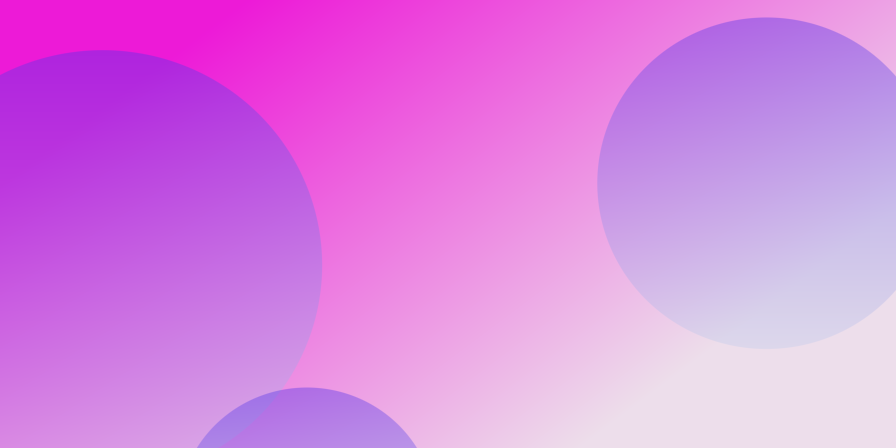
A WebGL 2 fragment shader for this background:

```glsl
#version 300 es
precision highp float;
// Draws a soft diagonal gradient from magenta to pale pink, with three
// translucent discs laid over it. Each disc is a slightly wide ellipse
// with its own vertical gradient. Lengths are in canvas heights.

uniform vec2 u_resolution;
out vec4 fragColor;

// Diagonal backdrop
const vec3 MAGENTA = vec3(0.93, 0.10, 0.845);
const vec3 PALE_PINK = vec3(0.93, 0.87, 0.92);
const vec2 GRADIENT_DIRECTION = vec2(0.6, -0.8);
const float GRADIENT_START = -0.469;
const float GRADIENT_END = 0.776;

// Discs: centre x, centre y, vertical radius
const int DISC_COUNT = 3;
const vec3 DISCS[DISC_COUNT] = vec3[](
  vec3(0.229, 0.408, 0.480),
  vec3(0.685, -0.147, 0.282),
  vec3(1.711, 0.591, 0.370)
);
const float DISC_STRETCH = 1.021;
const float DISC_OPACITY = 0.4;
const vec3 DISC_TOP = vec3(0.32, 0.20, 0.91);
const vec3 DISC_BOTTOM = vec3(0.765, 0.805, 0.92);

vec3 backdrop(vec2 p) {
  float along = dot(p, GRADIENT_DIRECTION);
  float t = (along - GRADIENT_START) / (GRADIENT_END - GRADIENT_START);
  return mix(MAGENTA, PALE_PINK, clamp(t, 0.0, 1.0));
}

vec3 addDisc(vec3 color, vec2 p, vec3 disc, float pixel) {
  vec2 local = (p - disc.xy) / (disc.z * vec2(DISC_STRETCH, 1.0));
  float edgeDistance = (length(local) - 1.0) * disc.z;
  float coverage = 1.0 - smoothstep(-0.75 * pixel, 0.75 * pixel, edgeDistance);
  float height = clamp(0.5 + 0.5 * local.y, 0.0, 1.0);
  vec3 fill = mix(DISC_BOTTOM, DISC_TOP, height);
  return mix(color, fill, coverage * DISC_OPACITY);
}

void main() {
  vec2 p = gl_FragCoord.xy / u_resolution.y;
  float pixel = 1.0 / u_resolution.y;

  vec3 color = backdrop(p);
  for (int i = 0; i < DISC_COUNT; i++) {
    color = addDisc(color, p, DISCS[i], pixel);
  }
  fragColor = vec4(color, 1.0);
}
```
